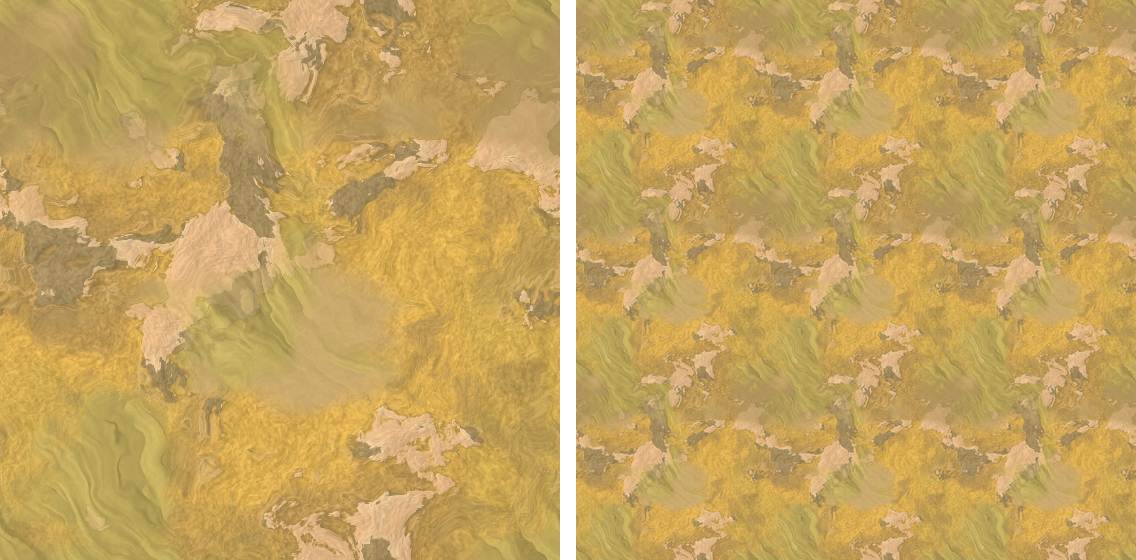
Left: one tile. Right: repeated 3 by 3.
Give the GLSL for this texture, as a Shadertoy shader.

```glsl
// Weathered ochre plaster: gold crust, peeled cream flakes, dark pits and a creased olive veil.

vec3 hash3(vec2 cell, float seed) {
    vec3 q = fract((cell.xyx + seed) * vec3(0.1031, 0.1030, 0.0973));
    q += dot(q, q.yxz + 33.33);
    return fract((q.xxy + q.yzz) * q.zyx);
}

// Smooth cellular noise: nearby jittered points blend their random values; wraps at period
float cellNoise(vec2 p, vec2 period, float seed) {
    vec2 cell = floor(p), f = p - cell;
    float sum = 0.00005, weight = 0.0001;
    for (int y = -1; y <= 1; y++)
    for (int x = -1; x <= 1; x++) {
        vec2 offset = vec2(x, y);
        vec3 rnd = hash3(floor(mod(cell + offset + 0.5, period)), seed);
        vec2 d = offset + 0.15 + 0.7 * rnd.xy - f;
        float w = max(0.0, 1.3 - dot(d, d));
        w *= w * w;
        sum += w * rnd.z;
        weight += w;
    }
    return sum / weight;
}

// Octaves of cellular noise, stretched in contrast around one half
float layers(vec2 p, vec2 freq, int octaves, float gain, float seed) {
    float sum = 0.0, total = 0.0, amp = 1.0;
    for (int i = 0; i < octaves; i++) {
        sum += amp * (cellNoise(p * freq, freq, seed + 7.3 * float(i)) - 0.5);
        total += amp;
        amp *= gain;
        freq *= 2.0;
    }
    return 0.5 + 2.0 * sum / total;
}

// x: flaking crust height, y: height of the diagonal creases
vec2 relief(vec2 p) {
    float crust = layers(p, vec2(5, 6), 7, 0.62, 3.1);
    vec2 sheared = vec2(p.x + p.y, p.y);
    float fold = abs(layers(sheared, vec2(9, 4), 4, 0.5, 61.7) - 0.5);
    return vec2(crust, fold);
}

void mainImage(out vec4 fragColor, in vec2 fragCoord) {
    vec2 uv = fragCoord / iResolution.xy;

    // Bend the plane so that the edges run ragged and swirled
    vec2 bend = vec2(layers(uv, vec2(6), 4, 0.55, 11.9),
                     layers(uv, vec2(6), 4, 0.55, 23.5)) - 0.5;
    vec2 p = uv + 0.07 * bend;

    // Height and its slope toward a light from the left
    vec2 height = relief(p);
    vec2 slope = height - relief(p + vec2(-0.0022, 0.0007));

    // Broad soft masks
    float veil = smoothstep(0.38, 0.68, layers(uv + 0.03 * bend, vec2(3, 4), 4, 0.5, 37.3));
    float green = smoothstep(0.46, 0.82, layers(p, vec2(5, 4), 3, 0.5, 43.9));
    float tone = layers(uv, vec2(4, 5), 4, 0.55, 83.1);
    float pits = layers(p, vec2(10, 12), 6, 0.62, 97.7);
    float grain = cellNoise(uv * 230.0, vec2(230), 5.7) - 0.5;

    // Gold crust with fine grain and brown specks
    vec3 col = mix(vec3(0.74, 0.59, 0.32), vec3(0.86, 0.68, 0.32), smoothstep(0.22, 0.62, tone));
    col += grain * vec3(0.10, 0.09, 0.06);
    col = mix(col, vec3(0.64, 0.53, 0.33), 0.5 * smoothstep(0.64, 0.82, pits + 0.3 * grain));

    // Smooth veil, from tan to beige, with olive patches
    vec3 veilColor = mix(vec3(0.69, 0.58, 0.36), vec3(0.79, 0.67, 0.45), smoothstep(0.25, 0.75, tone));
    veilColor = mix(veilColor, vec3(0.70, 0.64, 0.34), 0.7 * green);
    col = mix(col, veilColor, 0.88 * veil);
    col = mix(col, vec3(0.71, 0.65, 0.32), 0.25 * green);

    // Peeled flakes: thin lace, dark rim, cream floor, brown pits
    float peel = height.x - 0.13 * veil;
    float bare = 1.0 - 0.55 * veil;
    float lace = 1.0 - smoothstep(0.0, 0.035, abs(peel - 0.53));
    col = mix(col, vec3(0.86, 0.72, 0.50), 0.55 * bare * lace * smoothstep(0.40, 0.60, pits));
    float rim = 1.0 - smoothstep(0.0, 0.035, abs(peel - 0.61));
    col = mix(col, vec3(0.58, 0.48, 0.30), 0.5 * bare * rim);
    vec3 cream = mix(vec3(0.88, 0.71, 0.53), vec3(0.91, 0.79, 0.61), smoothstep(0.3, 0.7, pits));
    col = mix(col, cream, 0.92 * bare * smoothstep(0.625, 0.665, peel));
    float hollow = smoothstep(0.57, 0.62, pits) * smoothstep(0.57, 0.64, peel);
    col = mix(col, vec3(0.59, 0.50, 0.32) + 0.08 * grain, 0.85 * bare * hollow);

    // Light on the flakes and on the creases
    float crustLight = clamp(2.2 * slope.x, -0.09, 0.09) * (1.0 - 0.75 * veil);
    float foldLight = clamp(5.0 * slope.y, -0.18, 0.11) * mix(0.2, 1.0, green) * mix(0.25, 1.0, veil);
    col *= 1.0 + crustLight + foldLight;

    fragColor = vec4(clamp(col, 0.0, 1.0), 1.0);
}
```
